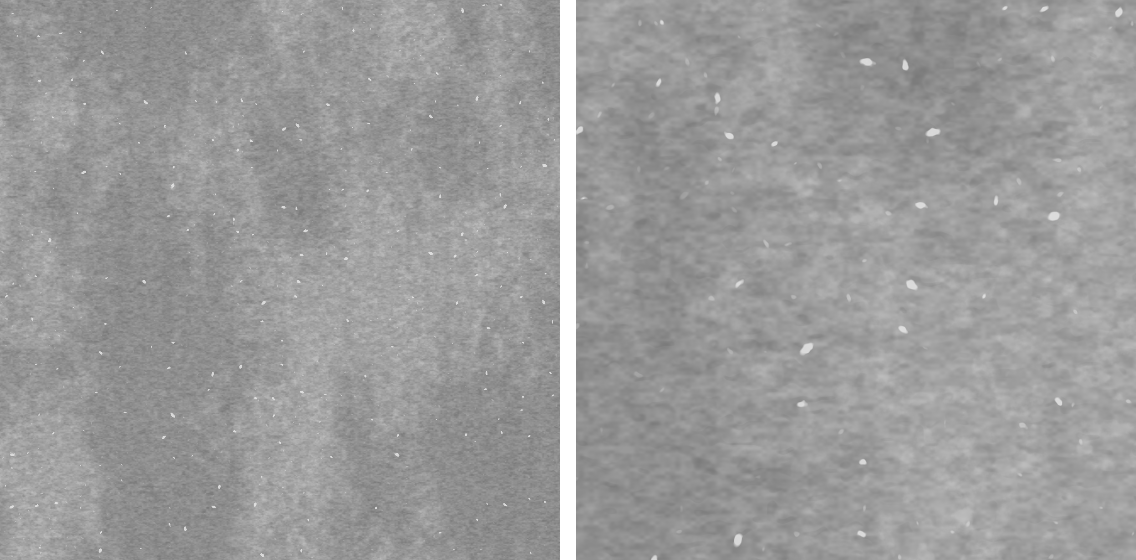
Left, the full canvas; right, a detail of the centre.
Write a three.js fragment shader that draws this texture.

```glsl
// Weathered grey concrete: tall pale stains with crumbly borders over a darker base.
// Stretched value noise makes stains, streaks and a flat horizontal grain;
// jittered cells scatter the small white chips and the fainter dust.

varying vec2 vUv;

const vec3 BASE_GREY = vec3(0.557);
const vec3 CHIP_WHITE = vec3(0.90);

float hash(vec2 p) {
  vec3 q = fract(vec3(p.xyx) * 0.1031);
  q += dot(q, q.yzx + 33.33);
  return fract((q.x + q.y) * q.z);
}

vec2 hash2(vec2 p) {
  return vec2(hash(p + 17.3), hash(p + 71.9));
}

float valueNoise(vec2 p) {
  vec2 cell = floor(p);
  vec2 f = fract(p);
  f = f * f * (3.0 - 2.0 * f);
  float low = mix(hash(cell), hash(cell + vec2(1.0, 0.0)), f.x);
  float high = mix(hash(cell + vec2(0.0, 1.0)), hash(cell + 1.0), f.x);
  return mix(low, high, f.y);
}

float fbm(vec2 p) {
  float sum = 0.0;
  float weight = 0.5;
  for (int i = 0; i < 5; i++) {
    sum += weight * valueNoise(p);
    p = mat2(1.94, 0.28, -0.28, 1.94) * p + 13.7;
    weight *= 0.5;
  }
  return sum / 0.96875;
}

// Pale stain cover, 0 to 1, drawn out downwards and frayed at the border.
float stainCover(vec2 uv, float crumble) {
  float cloud = fbm(uv * vec2(6.5, 3.2) + 4.6);
  float drips = valueNoise(uv * vec2(26.0, 3.5) + 31.0);
  float level = cloud + 0.13 * (drips - 0.5) + 0.30 * (crumble - 0.5);
  return smoothstep(0.40, 0.72, level);
}

// Fine surface grain around zero, wider than tall.
float surfaceGrain(vec2 uv) {
  float coarse = valueNoise(uv * vec2(140.0, 290.0));
  float fine = valueNoise(uv * vec2(330.0, 470.0) + 9.0);
  return 0.58 * coarse + 0.42 * fine - 0.5;
}

// Short dark dashes where the surface is pitted.
float darkPits(vec2 uv) {
  vec2 warped = uv + 0.004 * valueNoise(uv * 160.0);
  return smoothstep(0.62, 0.86, valueNoise(warped * vec2(115.0, 250.0) + 53.0));
}

// Irregular chips, at most one per cell; radii are in canvas units.
float chips(vec2 uv, float cells, float share, float minRadius, float maxRadius) {
  vec2 cell = floor(uv * cells);
  vec2 centre = (cell + 0.2 + 0.6 * hash2(cell + cells)) / cells;
  float angle = 6.2832 * hash(cell + 5.1);
  vec2 axis = vec2(cos(angle), sin(angle));
  vec2 d = uv - centre;
  d = vec2(dot(d, axis) * 0.7, dot(d, vec2(-axis.y, axis.x)) * 1.25);
  float size = hash(cell + 23.7);
  float radius = mix(minRadius, maxRadius, size * size);
  float edge = length(d) + 0.0016 * (valueNoise(uv * 420.0) - 0.5);
  float present = step(hash(cell + 41.3), share);
  return present * (1.0 - smoothstep(radius - 0.0007, radius + 0.0007, edge));
}

void main() {
  vec2 uv = vUv;
  float crumble = fbm(uv * vec2(52.0, 60.0) + 7.0);
  float stain = stainCover(uv, crumble);

  // Base tone, stains and faint vertical streaks
  float streak = valueNoise(uv * vec2(75.0, 4.0) + 19.0) - 0.5;
  float tone = 0.080 * stain + 0.022 * streak;

  // Pale crust breaking up inside the stains
  float crust = smoothstep(0.50, 0.72, fbm(uv * vec2(85.0, 95.0) + 61.0));
  tone += 0.050 * crust * stain;

  // Grain and pits
  tone += 0.125 * surfaceGrain(uv) - 0.030 * darkPits(uv);
  vec3 colour = BASE_GREY + tone;

  // Dust gathers on the stains; chips lie everywhere
  float dust = chips(uv, 64.0, 0.16, 0.0007, 0.0016);
  colour = mix(colour, CHIP_WHITE, dust * (0.15 + 0.35 * stain));
  float chip = chips(uv, 25.0, 0.36, 0.0010, 0.0031);
  colour = mix(colour, CHIP_WHITE, 0.85 * chip);

  gl_FragColor = vec4(colour, 1.0);
}
```
